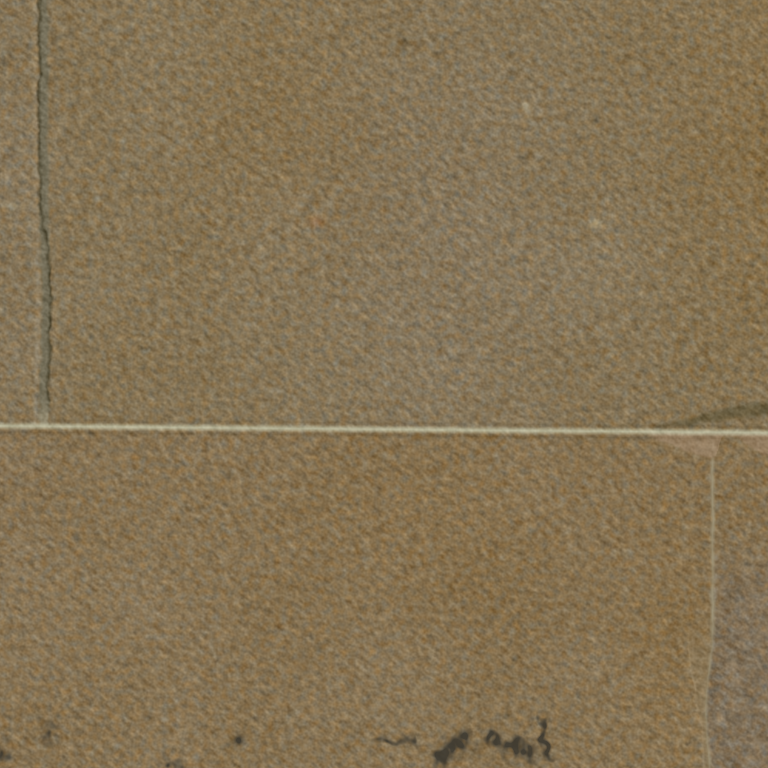
A three.js fragment shader for this texture:

```glsl
varying vec2 vUv;

vec2 hashGradient(vec2 cell) {
  vec3 q = fract(cell.xyx * vec3(0.1031, 0.1030, 0.0973));
  q += dot(q, q.yzx + 33.33);
  return fract((q.xx + q.yz) * q.zy) * 2.0 - 1.0;
}

float noise(vec2 p) {
  vec2 i = floor(p), f = fract(p);
  vec2 u = f * f * f * (f * (f * 6.0 - 15.0) + 10.0), e = vec2(1, 0);
  float a = dot(hashGradient(i), f);
  float b = dot(hashGradient(i + e), f - e);
  float c = dot(hashGradient(i + e.yx), f - e.yx);
  float d = dot(hashGradient(i + 1.0), f - 1.0);
  return mix(mix(a, b, u.x), mix(c, d, u.x), u.y);
}

float fbm(vec2 p) {
  float sum = 0.0, gain = 0.6;
  for (int i = 0; i < 4; i++) {
    sum += gain * noise(p);
    p = mat2(1.6, 1.2, -1.2, 1.6) * p + 7.3;
    gain *= 0.5;
  }
  return sum;
}

float band(float d, float halfWidth, float blur) {
  return 1.0 - smoothstep(halfWidth - blur, halfWidth + blur, abs(d));
}

float blob(vec2 p, vec2 center, vec2 radius) {
  vec2 d = (p - center) / radius;
  return exp(-dot(d, d));
}

float stroke(vec2 p, vec2 a, vec2 b, float halfWidth) {
  vec2 ab = b - a;
  float t = clamp(dot(p - a, ab) / dot(ab, ab), 0.0, 1.0);
  return 1.0 - smoothstep(0.0, halfWidth, length(p - a - ab * t));
}

void main() {
  vec2 p = vUv;
  float wobble = noise(p * 45.0) * 0.003 + noise(p * 110.0) * 0.002;
  float bedY = 0.4455 - 0.009 * p.x + wobble * 0.15;
  float below = smoothstep(0.002, -0.002, p.y - bedY), above = 1.0 - below;

  // Sandstone tint and broad stains
  vec3 color = mix(vec3(0.52, 0.453, 0.335), vec3(0.523, 0.447, 0.326), below);
  float warm = 0.75 * blob(p, vec2(1.02, 0.82), vec2(0.14, 0.3))
    + 0.45 * blob(p, vec2(0.36, 0.85), vec2(0.12, 0.16))
    + below * 0.4 * blob(p, vec2(0.57, 0.32), vec2(0.2, 0.12))
    + below * 0.5 * blob(p, vec2(0.87, 0.13), vec2(0.06, 0.2));
  float pale = above * blob(p, vec2(0.57, 0.67), vec2(0.18, 0.3))
    + 0.7 * blob(p, vec2(0.02, 0.72), vec2(0.05, 0.4));
  color += vec3(0.0, -0.024, -0.055) * warm + vec3(0.006, 0.012, 0.028) * pale;
  color += vec3(0.03, 0.04, 0.055) * fbm(p * 7.0);

  // Weathered stone at lower right
  float jointX = 0.928 - 0.009 * smoothstep(0.18, 0.08, p.y)
    + 0.005 * smoothstep(0.06, 0.0, p.y) + wobble * 0.6;
  float greyStone = below * smoothstep(-0.002, 0.002, p.x - jointX)
    * smoothstep(0.34, 0.18, p.y + 0.12 * fbm(p * 18.0));
  color = mix(color, vec3(0.495, 0.435, 0.35) + 0.16 * fbm(p * 32.0), 0.85 * greyStone);

  // Slanted sandy grain with colour speckle
  vec2 slant = mat2(0.8, 0.6, -0.6, 0.8) * p;
  float grain = noise(slant * vec2(65.0, 125.0)) + 0.9 * noise(slant * vec2(130.0, 210.0) + 31.0)
    + 0.6 * noise(p * 270.0 + 11.0);
  color += grain * vec3(0.105, 0.105, 0.1);
  color += noise(p * 115.0 + 57.0) * vec3(0.05, -0.005, -0.07);
  color += noise(p * 95.0 + 83.0) * vec3(-0.02, 0.015, 0.045);

  // Grey upright joint with a shaded edge
  float leftX = 0.0565 + 0.004 * exp(-pow((p.y - 0.6) * 10.0, 2.0)) + wobble * 1.3;
  vec3 mortar = mix(vec3(0.45, 0.43, 0.35), vec3(0.59, 0.56, 0.46), smoothstep(0.48, 0.45, p.y));
  color = mix(color, mortar + grain * 0.08, 0.9 * above * band(p.x - leftX, 0.006, 0.003));
  float edge = mix(0.005, -0.005, smoothstep(0.65, 0.75, p.y));
  color -= (0.12 + 0.12 * noise(p * vec2(20.0, 60.0))) * above
    * band(p.x - leftX - edge, 0.0018, 0.0025) * smoothstep(0.46, 0.49, p.y);
  color += 0.04 * above * band(p.x - leftX + 0.011, 0.003, 0.003);

  // Thin pale joint and its chipped edge at right
  float worn = 0.75 + 0.6 * noise(p * vec2(10.0, 50.0));
  color = mix(color, vec3(0.62, 0.585, 0.48), worn * below * band(p.x - jointX, 0.002, 0.003));
  float chipX = 0.897 + 0.02 * smoothstep(0.17, 0.0, p.y) + wobble * 1.5;
  float chip = smoothstep(-0.002, 0.002, p.x - chipX)
    * smoothstep(0.002, -0.002, p.x - jointX) * smoothstep(0.19, 0.15, p.y);
  color = mix(color, vec3(0.54, 0.47, 0.35) + grain * 0.08, 0.6 * chip);
  color += 0.06 * band(p.x - chipX, 0.001, 0.003) * smoothstep(0.2, 0.16, p.y);

  // Shadowed crack rising from the bed joint
  float rise = smoothstep(0.84, 1.0, p.x);
  float crack = band(p.y - bedY - 0.006 - 0.025 * rise - wobble, 0.002 + 0.007 * rise, 0.004);
  color = mix(color, vec3(0.37, 0.33, 0.22) + grain * 0.08,
    0.75 * crack * smoothstep(0.82, 0.91, p.x));

  // Broken mortar below the bed joint
  float depth = 0.033 * smoothstep(0.82, 0.925, p.x) * smoothstep(0.945, 0.928, p.x)
    + 0.027 * smoothstep(0.94, 1.0, p.x) + wobble * 2.0;
  float spill = below * smoothstep(-0.003, 0.003, p.y - bedY + depth) * smoothstep(0.82, 0.85, p.x);
  color = mix(color, vec3(0.6, 0.51, 0.4) + grain * 0.08, 0.85 * spill);

  // Soft bright bed joint between shadows
  float bed = p.y - bedY;
  color -= 0.07 * band(bed + 0.008, 0.001, 0.004) + 0.05 * band(bed - 0.008, 0.001, 0.004);
  color = mix(color, vec3(0.73, 0.72, 0.61) + grain * 0.06, 0.95 * band(bed, 0.003, 0.0035));

  // Scattered flecks
  float light = blob(p, vec2(0.684, 0.863), vec2(0.006)) + blob(p, vec2(0.775, 0.709), vec2(0.008, 0.006))
    + 0.7 * blob(p, vec2(0.018, 0.732), vec2(0.013, 0.004));
  color += light * vec3(0.12, 0.13, 0.12);
  color -= blob(p, vec2(0.412, 0.711), vec2(0.009, 0.007)) * vec3(-0.04, 0.03, 0.06);
  color -= 0.1 * blob(p, vec2(0.527, 0.945), vec2(0.006, 0.008));

  // Abraded smudges along the foot
  vec2 rough = p + 0.018 * vec2(noise(p * 65.0), noise(p * 65.0 + 19.0));
  float soot = 0.6 * stroke(rough, vec2(0.49, 0.037), vec2(0.54, 0.035), 0.008)
    + stroke(rough, vec2(0.573, 0.013), vec2(0.604, 0.037), 0.018)
    + stroke(rough, vec2(0.645, 0.038), vec2(0.688, 0.019), 0.017)
    + stroke(rough, vec2(0.703, 0.065), vec2(0.714, 0.014), 0.009)
    + blob(p, vec2(0.311, 0.036), vec2(0.006)) + 0.7 * blob(rough, vec2(0.064, 0.044), vec2(0.008, 0.013))
    + blob(rough, vec2(0.003, 0.018), vec2(0.009)) + 0.7 * blob(rough, vec2(0.225, 0.003), vec2(0.008));
  soot *= 1.1 + 1.6 * noise(p * vec2(120.0, 90.0) + 5.0);
  color = mix(color, vec3(0.22, 0.21, 0.18), 0.85 * clamp(soot, 0.0, 1.0));

  gl_FragColor = vec4(color, 1.0);
}
```
